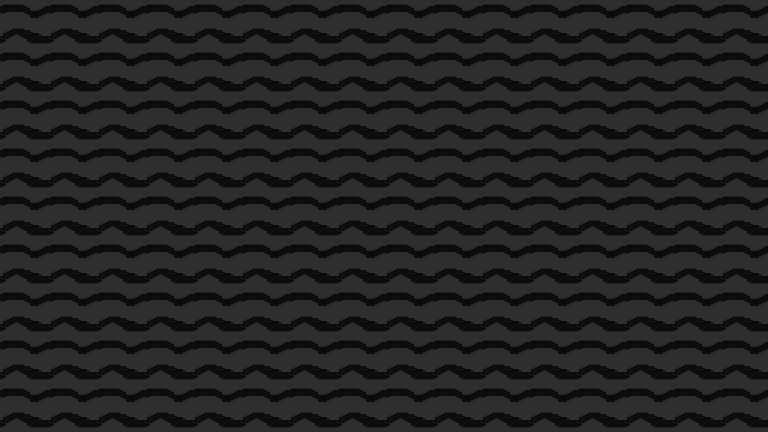
Give the GLSL for this pattern, as a Shadertoy shader.

```glsl
const float TAU = 6.2831853;

float hash(vec2 p) {
    return fract(sin(dot(p, vec2(127.1, 311.7))) * 43758.5453);
}

// 1 between the two edges, which snap to whole cells
float band(float y, float top, float bottom) {
    return step(floor(top + 0.5), y) * step(y, floor(bottom + 0.5));
}

// Thin wave: steep on the right of its crest, with a shoulder on the left
float thinWave(float x, float y) {
    float u = TAU * (x - 0.39);
    float middle = 7.4 - 2.3 * cos(u + 0.7 * (1.0 - cos(u)));
    return band(y, middle - 2.6, middle + 2.6);
}

// Heavy wave: slow fall to the right, flat base with an arch under the crest
float heavyWave(float x, float y) {
    float u = TAU * (x - 0.34);
    float top = 21.4 - 2.7 * cos(u - 0.43 * (1.0 - cos(u)));
    float bottom = min(29.0, 28.3 - 5.0 * cos(u));
    return band(y, top, bottom);
}

vec3 pattern(vec2 uv) {
    // 16 by 9 tiles of 32 by 32 cells, y running downwards
    vec2 p = fract(vec2(uv.x, -uv.y) * vec2(16.0, 9.0)) * 32.0;
    vec2 cell = mod(floor(p), 32.0);

    // Wave edges advance in steps two cells wide
    float x = (floor(p.x / 2.0) + 0.5) / 16.0;
    float y = cell.y + 0.5;
    float ink = max(thinWave(x, y), heavyWave(x, y));

    // Grain, stronger in the dark bands
    float grain = hash(cell) - 0.5;
    vec3 ground = vec3(0.18 + 0.008 * grain);
    vec3 dark = vec3(0.05 + 0.035 * grain);
    return mix(ground, dark, ink);
}

void mainImage(out vec4 fragColor, in vec2 fragCoord) {
    // Average a 4 by 4 grid of samples to smooth the cell edges
    vec3 sum = vec3(0.0);
    for (int i = 0; i < 16; i++) {
        vec2 offset = (vec2(i % 4, i / 4) + 0.5) / 4.0 - 0.5;
        sum += pattern((fragCoord + offset) / iResolution.xy);
    }
    fragColor = vec4(sum / 16.0, 1.0);
}
```
